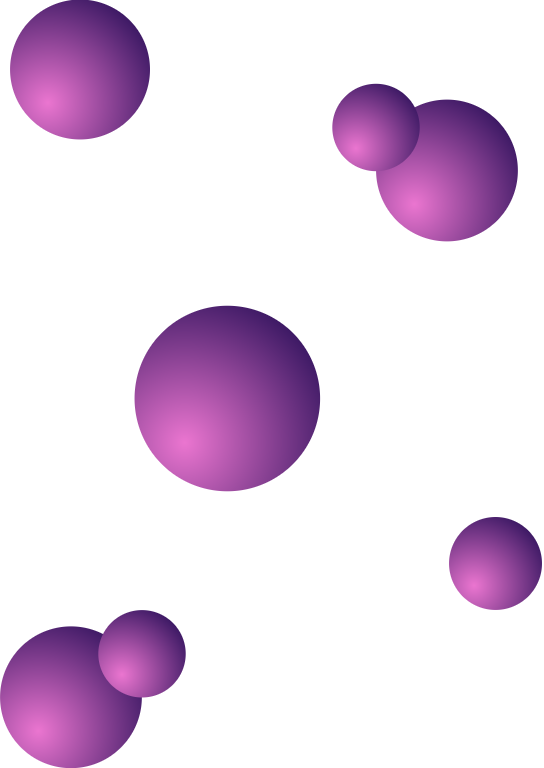
Reproduce this background procedurally as a WebGL 2 fragment shader.

```glsl
#version 300 es
precision highp float;

uniform vec2 u_resolution;
out vec4 fragColor;

const vec3 PAPER = vec3(1.0);
const vec3 PINK = vec3(0.92, 0.46, 0.815);
const vec3 INDIGO = vec3(0.24, 0.10, 0.395);

// Highlight position and gradient reach, in sphere radii
const vec2 HIGHLIGHT = vec2(-0.46, -0.475);
const float REACH = 1.66;

// Spheres from back to front: centre xy and radius, in canvas heights
const int COUNT = 7;
const vec3 SPHERES[COUNT] = vec3[COUNT](
    vec3(0.1042, 0.9095, 0.0911),
    vec3(0.5820, 0.7780, 0.0923),
    vec3(0.4896, 0.8340, 0.0569),
    vec3(0.2960, 0.4811, 0.1208),
    vec3(0.6452, 0.2663, 0.0605),
    vec3(0.0924, 0.0921, 0.0923),
    vec3(0.1849, 0.1487, 0.0569)
);

// Antialiased disc coverage
float discMask(vec2 offset, float radius, float pixel) {
    return clamp(0.5 - (length(offset) - radius) / pixel, 0.0, 1.0);
}

// Radial gradient around the off-centre highlight
vec3 sphereColor(vec2 local) {
    float t = distance(local, HIGHLIGHT) / REACH;
    return mix(PINK, INDIGO, clamp(t, 0.0, 1.0));
}

vec3 paintSphere(vec3 below, vec2 p, vec3 sphere, float pixel) {
    vec2 offset = p - sphere.xy;
    float mask = discMask(offset, sphere.z, pixel);
    return mix(below, sphereColor(offset / sphere.z), mask);
}

void main() {
    float pixel = 1.0 / u_resolution.y;
    vec2 p = gl_FragCoord.xy * pixel;

    vec3 color = PAPER;
    for (int i = 0; i < COUNT; i++) {
        color = paintSphere(color, p, SPHERES[i], pixel);
    }
    fragColor = vec4(color, 1.0);
}
```
